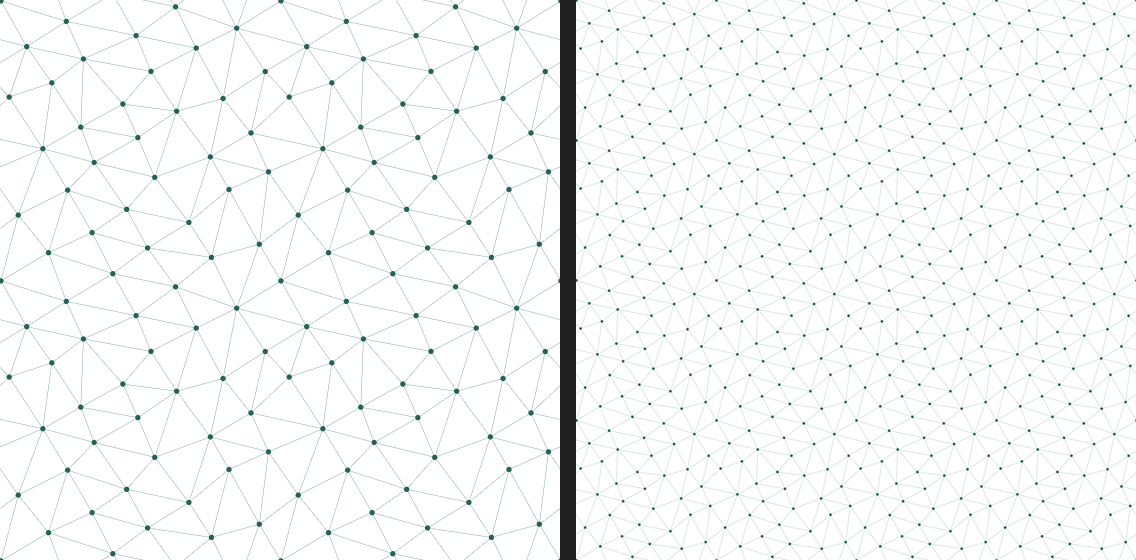
Left, the tile; right, the same tile 2 across and 2 down.
Reproduce this pattern procedurally as a Shadertoy shader.

```glsl
// Network of green dots joined by hairlines: a triangulated, jittered, tilted grid.

const vec3 PAPER = vec3(1.0);
const vec3 GREEN = vec3(0.15, 0.38, 0.34);
const float GRID_SCALE = 2.0 * sqrt(34.0); // grid cells per canvas side, two repeats

// Jittered node of a grid point; the key wraps the tilted grid to 34 distinct nodes.
vec2 node(vec2 id) {
    float key = mod(id.x + 13.0 * id.y, 34.0);
    vec2 rnd = fract(sin(vec2(127.1, 311.7) * (key + 1.0)) * 4375.85);
    return id + (rnd - 0.5) * 0.36;
}

float segmentDistance(vec2 p, vec2 a, vec2 b) {
    vec2 ab = b - a;
    return length(p - a - ab * clamp(dot(p - a, ab) / dot(ab, ab), 0.0, 1.0));
}

// Share of a pixel covered by a stroke, correct for strokes thinner than the pixel.
float strokeCoverage(float dist, float halfWidth, float pixel) {
    float inner = max(dist - 0.5 * pixel, -halfWidth);
    float outer = min(dist + 0.5 * pixel, halfWidth);
    return clamp((outer - inner) / pixel, 0.0, 1.0);
}

void mainImage(out vec4 fragColor, in vec2 fragCoord) {
    // Tilt the grid along (5, 3), so whole steps of it close up on the tile.
    vec2 uv = 2.0 * fragCoord / iResolution.y;
    vec2 p = vec2(dot(uv, vec2(5.0, 3.0)), dot(uv, vec2(-3.0, 5.0)));
    float pixel = GRID_SCALE / iResolution.y;

    float lineDist = 1e3;
    float dotDist = 1e3;
    for (int y = -1; y <= 1; y++) {
        for (int x = -1; x <= 1; x++) {
            vec2 id = floor(p) + vec2(x, y);
            vec2 a = node(id);
            vec2 b = node(id + vec2(1, 0));
            vec2 c = node(id + vec2(0, 1));
            vec2 d = node(id + vec2(1, 1));

            // Two cell sides, then the shorter diagonal.
            lineDist = min(lineDist, segmentDistance(p, a, b));
            lineDist = min(lineDist, segmentDistance(p, a, c));
            bool rising = distance(a, d) < distance(b, c);
            lineDist = min(lineDist, rising ? segmentDistance(p, a, d) : segmentDistance(p, b, c));

            dotDist = min(dotDist, min(min(length(p - a), length(p - b)),
                                       min(length(p - c), length(p - d))));
        }
    }

    // Hairlines below, dots on top.
    float hairline = 0.75 * strokeCoverage(lineDist, 0.0038, pixel);
    float disc = clamp(0.5 + (0.056 - dotDist) / pixel, 0.0, 1.0);
    fragColor = vec4(mix(PAPER, GREEN, max(hairline, disc)), 1.0);
}
```
